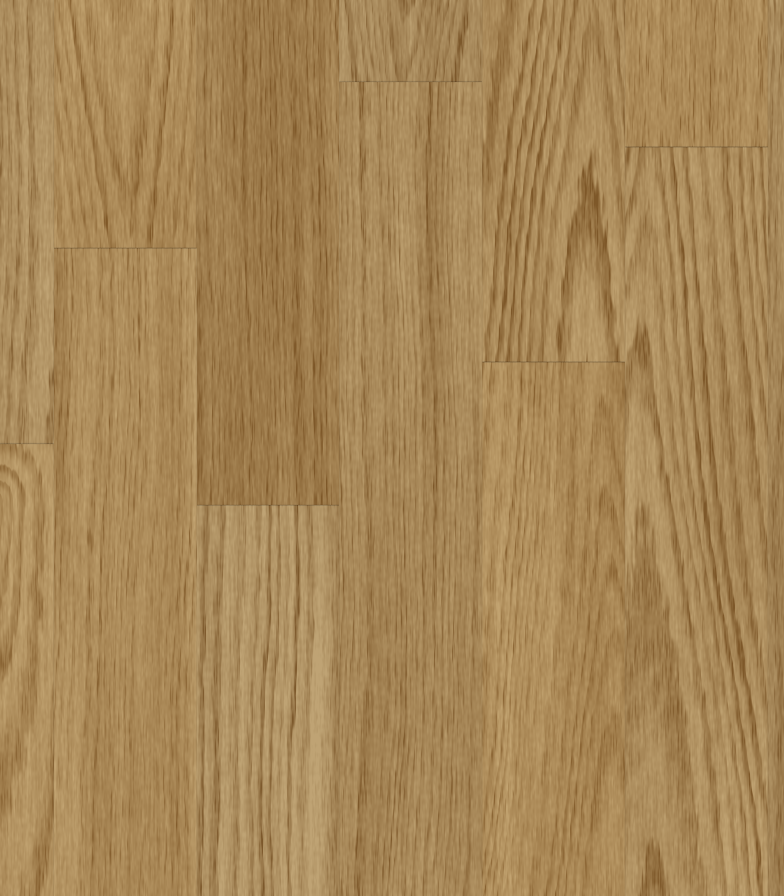
Write a Shadertoy shader that draws this texture.

```glsl
// Oak plank floor: vertical boards with staggered end joints, ring grain and pores.

vec2 hash2(vec2 p) {
    return fract(sin(vec2(dot(p, vec2(127.1, 311.7)), dot(p, vec2(269.5, 183.3)))) * 43758.5);
}

// Distance to the nearest scattered point
float cellular(vec2 p) {
    vec2 cell = floor(p), f = fract(p);
    float nearest = 2.0;
    for (int j = -1; j <= 1; j++)
        for (int i = -1; i <= 1; i++) {
            vec2 o = vec2(i, j);
            nearest = min(nearest, length(o + hash2(cell + o) - f));
        }
    return nearest;
}

// Smooth value noise, used stretched along the boards
float streaks(vec2 p) {
    vec2 c = floor(p), f = fract(p);
    f *= f * (3.0 - 2.0 * f);
    return mix(mix(hash2(c).x, hash2(c + vec2(1, 0)).x, f.x),
               mix(hash2(c + vec2(0, 1)).x, hash2(c + vec2(1, 1)).x, f.x), f.y);
}

void mainImage(out vec4 fragColor, in vec2 fragCoord) {
    // Height of the end joint in each column of boards
    const float joints[7] = float[7](0.505, 0.723, 0.436, 0.909, 0.596, 0.836, 1.2);
    // Per board: heart offset, rings per unit (negative points down), contrast, tone
    const vec4 upperBoards[7] = vec4[7](
        vec4(0.25, 75, 0.28, 0.84), vec4(0.0, -60, 0.38, 0.90), vec4(0.4, 120, 0.20, 0.52),
        vec4(0.0, -85, 0.34, 0.76), vec4(0.045, 58, 0.60, 0.84), vec4(0.5, 125, 0.10, 0.72),
        vec4(0.4, 100, 0.20, 0.72));
    const vec4 lowerBoards[7] = vec4[7](
        vec4(0.02, 60, 0.55, 0.92), vec4(0.4, 105, 0.18, 0.80), vec4(-0.25, 62, 0.45, 0.96),
        vec4(0.5, 115, 0.26, 0.68), vec4(0.06, 90, 0.28, 0.78), vec4(-0.055, 60, 0.55, 0.86),
        vec4(0.4, 100, 0.22, 0.76));

    vec2 p = fragCoord / iResolution.y;
    float px = 1.0 / iResolution.y, boardWidth = 0.1594;

    // Find the board under this point
    float u = (p.x - 0.06) / boardWidth + 1.0;
    int column = clamp(int(floor(u)), 0, 6);
    float x = (fract(u) - 0.5) * boardWidth, y = p.y;
    bool upper = y > joints[column];
    vec4 board = upper ? upperBoards[column] : lowerBoards[column];
    float seed = float(column) * 2.7 + (upper ? 11.3 : 0.0);
    vec2 q = vec2(x + seed, y + seed * 3.0);

    // Growth rings: tapered cones cut lengthwise, gently bent by layered sines
    float dx = x - board.x;
    dx += 0.007 * sin(y * 6.0 + seed * 5.0) + 0.002 * sin(y * 15.0 + x * 30.0 + seed);
    dx += 0.0005 * sin(y * 43.0 + x * 90.0 + seed * 2.0);
    float taper = abs(board.x) > 0.2 ? 0.012 : 0.11 * sign(board.y);
    float radius = length(vec2(dx, 0.016)) + taper * y;
    if (column == 0 && !upper) { // long eye around a knot
        float dy = y - 0.44;
        radius = length(vec2(dx, dy * (dy > 0.0 ? 0.8 : 0.16)));
    }
    float ring = radius * abs(board.y) + seed;
    ring += 0.6 * sin(ring * 0.9 + seed) + 0.5 * sin(ring * 0.43 + seed * 2.0);
    ring += 0.24 * (streaks(q * vec2(430, 40)) - 0.5);
    float phase = fract(ring);
    float lateWood = smoothstep(0.3, 0.8, phase) * (1.0 - smoothstep(0.84, 1.0, phase));
    float ringStrength = 0.5 + 0.9 * hash2(vec2(floor(ring), seed)).x;
    lateWood *= ringStrength * (0.75 + 0.5 * streaks(vec2(ring * 0.5, y * 6.0 + seed)));

    // Slim pores, light flecks, fibres and broad shading along the board
    float pores = 1.0 - smoothstep(0.12, 0.42, cellular(q * vec2(330, 26)));
    float flecks = 1.0 - smoothstep(0.1, 0.4, cellular(q * vec2(300, 50) + 37.0));
    float grit = streaks(q * vec2(512, 190)) - 0.5;
    float fibre = streaks(q * vec2(500, 38)) - 0.5;
    float longFibre = streaks(q * vec2(400, 5)) - 0.5;
    float shading = streaks(q * vec2(24, 2.2)) - 0.5;
    float bands = streaks(q * vec2(75, 1.6) + 9.0) - 0.5;

    float tone = board.w + 0.06;
    tone -= board.z * 1.25 * lateWood;
    tone -= pores * (0.13 + 0.35 * lateWood);
    tone += 0.14 * flecks + 0.22 * grit + 0.28 * fibre + 0.26 * longFibre;
    tone += 0.42 * shading + 0.26 * bands;
    vec3 wood = mix(vec3(0.56, 0.42, 0.235), vec3(0.71, 0.59, 0.40), clamp(tone, -0.45, 1.3));
    wood += vec3(0.007, 0.0, -0.008) * sin(seed * 4.0 + 2.5);

    // Fine end joints, barely visible long seams
    float endJoint = 1.0 - smoothstep(0.0002, 0.0003 + px, abs(y - joints[column]));
    float seam = 1.0 - smoothstep(0.0, px, boardWidth * 0.5 - abs(x));
    wood *= 1.0 - max(0.15 * endJoint, 0.05 * seam);

    fragColor = vec4(wood, 1.0);
}
```
